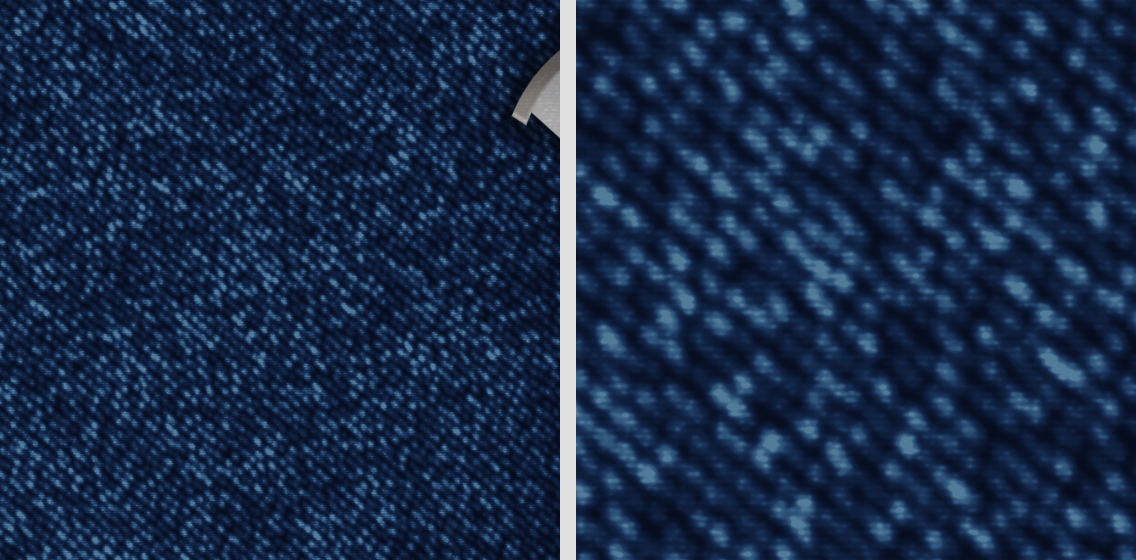
Left, the full canvas; right, a detail of the centre.
Give the GLSL for this texture, as a Shadertoy shader.

```glsl
vec3 hash3(vec2 p) {
    vec3 q = fract(vec3(p.xyx) * vec3(0.1031, 0.1030, 0.0973));
    q += dot(q, q.yxz + 33.33);
    return fract((q.xxy + q.yzz) * q.zyx);
}

// Cellular noise: one soft, jittered blob of random brightness per cell
float stitches(vec2 q) {
    vec2 cell = floor(q);
    float light = 0.0;
    for (int j = -1; j <= 1; j++) {
        for (int i = -1; i <= 1; i++) {
            vec2 id = cell + vec2(i, j);
            vec3 rnd = hash3(id + 200.0);
            vec2 d = q - id - 0.5 - (rnd.xy - 0.5) * vec2(0.6, 0.3);
            d /= vec2(0.36, 0.25);
            light += (0.25 + 1.15 * rnd.z * rnd.z) * exp(-0.5 * dot(d, d));
        }
    }
    return light;
}

// Large worn areas
float wear(vec2 p) {
    float sum = 0.0, amp = 0.5;
    for (int i = 0; i < 4; i++) {
        sum += amp * sin(p.x + 1.7 * sin(p.y * 0.8)) * sin(p.y + 1.3 * sin(p.x * 0.7));
        p = mat2(1.5, 1.1, -1.1, 1.5) * p + 2.3;
        amp *= 0.65;
    }
    return sum;
}

vec3 indigo(float t) {
    vec3 col = mix(vec3(0.02, 0.04, 0.10), vec3(0.055, 0.12, 0.24), smoothstep(0.0, 0.33, t));
    col = mix(col, vec3(0.10, 0.20, 0.35), smoothstep(0.28, 0.62, t));
    col = mix(col, vec3(0.17, 0.32, 0.47), smoothstep(0.55, 0.9, t));
    return mix(col, vec3(0.32, 0.48, 0.60), smoothstep(0.85, 1.5, t));
}

vec3 denim(vec2 p) {
    // Twill ridges fall to the right, with stitches along each ridge
    vec2 bent = p + 0.0015 * sin(p.yx * vec2(23.0, 19.0) + 3.0 * sin(p * 7.0));
    float ridge = dot(bent, vec2(40.0, 48.0));
    float along = 75.0 * dot(bent, vec2(0.77, -0.64)) + 0.3 * ridge;
    vec2 q = vec2(along, ridge);

    float t = stitches(q);
    t *= 0.8 + 0.6 * stitches(p * 230.0);
    t *= 0.82 + 0.5 * stitches(q * vec2(0.17, 0.31) + 40.0);
    t *= 1.03 + 0.28 * wear(p * 9.0);
    t += 0.03;

    // Paler at the lower left, darker toward the right and top edges
    t *= 1.1 - 0.16 * p.x - 0.1 * p.y * p.y;
    t *= 1.0 - 0.3 * smoothstep(0.85, 1.05, p.x);
    return indigo(t);
}

void mainImage(out vec4 fragColor, in vec2 fragCoord) {
    vec2 p = fragCoord / iResolution.xy;
    float px = 1.0 / min(iResolution.x, iResolution.y);

    // Grey tag: a disc cut by a slanted edge, with a rim that reaches further
    float disc = length(p - vec2(1.181, 0.688)) - 0.287;
    float lower = dot(p - vec2(0.957, 0.792), vec2(-0.67, -0.74));
    float rimEnd = dot(p - vec2(0.918, 0.790), vec2(-0.54, -0.84));
    float tag = max(disc, min(lower, max(-disc - 0.03, rimEnd)));

    vec3 col = denim(p) * mix(0.5, 1.0, smoothstep(0.0, 0.045, tag));

    // Brushed tag surface, shaded from the dark rim inward
    float inner = smoothstep(0.022, 0.032, -disc);
    vec3 rim = mix(vec3(0.52, 0.50, 0.48), vec3(0.36, 0.34, 0.33), smoothstep(0.80, 0.89, p.y));
    vec3 face = mix(vec3(0.66), vec3(0.56, 0.56, 0.57), smoothstep(0.78, 0.88, p.y));
    vec3 tagCol = mix(rim, face, inner) * (0.97 + 0.08 * stitches(p * 160.0));
    tagCol += 0.14 * (1.0 - smoothstep(0.0, 0.007, abs(rimEnd + 0.005))) * (1.0 - inner);

    col = mix(col, tagCol, smoothstep(px, -px, tag));
    fragColor = vec4(col, 1.0);
}
```
